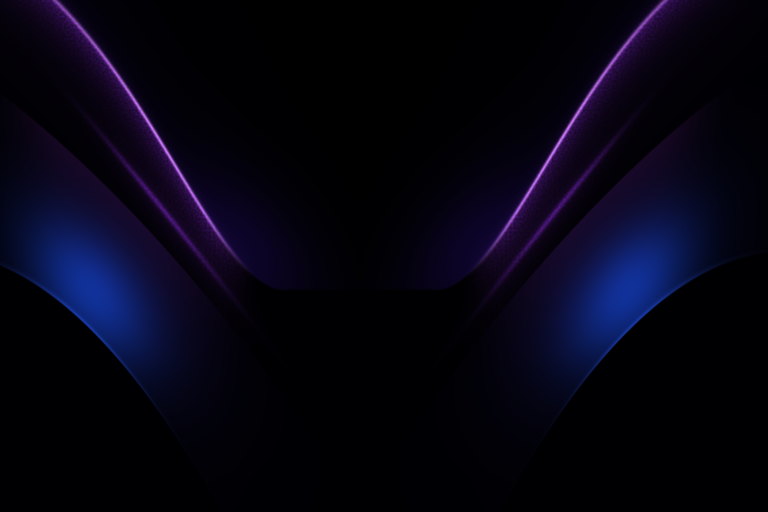
This background is drawn by a Shadertoy shader. Its source:

```glsl
// Dark mirrored ribbons: violet glowing ridges above blue-lit curved panels.

const vec3 NIGHT   = vec3(0.001, 0.001, 0.013);
const vec3 VIOLET  = vec3(0.31, 0.09, 0.50);
const vec3 LILAC   = vec3(0.58, 0.40, 0.62);
const vec3 INDIGO  = vec3(0.055, 0.018, 0.17);
const vec3 PLUM    = vec3(0.085, 0.025, 0.105);
const vec3 COBALT  = vec3(0.035, 0.17, 0.47);
const vec3 RIM     = vec3(0.08, 0.15, 0.38);

// Height of each contour at distance d from the mirror axis
float ridgeCurve(float d) {
    d = max(d, 0.14);
    return 0.434 + (d - 0.152) * (0.723 + (d - 0.246)
         * (3.2 + (d - 0.41) * (-8.73 + 13.6 * (d - 0.596))));
}

float parabola(float d, vec2 anchor, float slope, float bend) {
    float t = d - anchor.x;
    return anchor.y + t * (slope - bend * t);
}

float gauss(float x, float width) {
    return exp(-x * x / (width * width));
}

// Elliptical glow, stretched along the given angle
float glow(vec2 p, vec2 center, float angle, vec2 radius) {
    vec2 q = p - center;
    float c = cos(angle), s = sin(angle);
    q = vec2(c * q.x + s * q.y, c * q.y - s * q.x) / radius;
    return exp(-dot(q, q));
}

// Gradient noise
vec2 hashGradient(vec2 cell) {
    float h = fract(sin(dot(cell, vec2(127.1, 311.7))) * 43758.5);
    return vec2(cos(6.2832 * h), sin(6.2832 * h));
}

float gradientNoise(vec2 p) {
    vec2 i = floor(p), f = fract(p);
    vec2 u = f * f * (3.0 - 2.0 * f);
    vec2 e = vec2(0.0, 1.0);
    float a = dot(hashGradient(i), f);
    float b = dot(hashGradient(i + e.yx), f - e.yx);
    float c = dot(hashGradient(i + e.xy), f - e.xy);
    float g = dot(hashGradient(i + e.yy), f - e.yy);
    return mix(mix(a, b, u.x), mix(c, g, u.x), u.y);
}

// Soft purple light on both sides of the ridge and its thin bright core
vec3 ridgeLight(vec2 p, float side, float px, float grain) {
    float below = smoothstep(-px, px, -side);
    float along = smoothstep(0.20, 0.31, p.x);
    float core = gauss(side, 0.0026 + 0.4 * px);
    float sheen = exp(-abs(side) / mix(0.006, 0.022, below));
    float haze = exp(-abs(side) / 0.06) * below;
    float hot = 0.45 + 0.55 * glow(p, vec2(0.39, 0.72), 0.97, vec2(0.24, 0.2));
    vec3 col = LILAC * core * along * hot;
    col += VIOLET * sheen * along * (0.75 + 0.5 * grain) * mix(0.55, 0.85, below);
    col += VIOLET * 0.14 * haze * along;
    return col;
}

// Panel with plum upper part, blue heart and a lit lower rim
vec3 panelLight(vec2 p, float top, float bottom, float px) {
    float mask = smoothstep(-px, px, -top) * smoothstep(-px, px, bottom);
    float ends = smoothstep(0.20, 0.42, p.x) * (1.0 - smoothstep(0.57, 0.74, p.x));
    float heart = glow(p, vec2(0.525, 0.43), 0.92, vec2(0.155, 0.085));
    float halo = glow(p, vec2(0.51, 0.44), 0.88, vec2(0.27, 0.15));
    float rim = gauss(bottom, 0.004 + 0.4 * px)
              * glow(p, vec2(0.53, 0.36), 0.78, vec2(0.18, 0.2));
    vec3 col = PLUM * exp(top / 0.085) * ends;
    col += COBALT * heart + vec3(0.018, 0.018, 0.105) * halo;
    col += RIM * rim * 0.7;
    return col * mask;
}

void mainImage(out vec4 fragColor, in vec2 fragCoord) {
    float px = 1.0 / iResolution.y;
    vec2 p = fragCoord * px;
    p.x = abs(p.x - 0.469 * iResolution.x * px);

    // Approximate signed distances, positive above each contour
    float ridge = (p.y - ridgeCurve(p.x)) * 0.56;
    float streak = (p.y - parabola(p.x, vec2(0.35, 0.547), 1.25, 0.15)) * 0.62;
    float top = (p.y - parabola(p.x, vec2(0.469, 0.609), 1.02, 0.55)) * 0.70;
    float bottom = (p.y - parabola(p.x, vec2(0.53, 0.36), 0.98, 1.6)) * 0.71;
    float grain = gradientNoise(p * 230.0);

    // Background and indigo air above the lower ridge
    vec3 col = NIGHT * (0.25 + 0.75 * smoothstep(0.05, 0.6, p.x + 0.5 * (1.0 - p.y)));
    float above = smoothstep(-px, px, ridge);
    col += INDIGO * above * glow(p, vec2(0.22, 0.51), 0.95, vec2(0.17, 0.10)) * 0.8;
    col += INDIGO * above * 0.35 * exp(-abs(ridge) / 0.05) * smoothstep(0.15, 0.3, p.x);

    // Ridge and the softer streak beneath it
    float abovePanel = smoothstep(-px, px, top);
    col += ridgeLight(p, ridge, px, grain) * abovePanel;
    float streakFade = glow(p, vec2(0.385, 0.59), 0.89, vec2(0.17, 0.2));
    float streakShape = 0.65 * gauss(streak, 0.005) + 0.3 * exp(-abs(streak) / 0.014);
    col += VIOLET * streakShape * streakFade * abovePanel * (0.9 + 0.3 * grain);

    col += panelLight(p, top, bottom, px);
    fragColor = vec4(clamp(col, 0.0, 1.0), 1.0);
}
```
